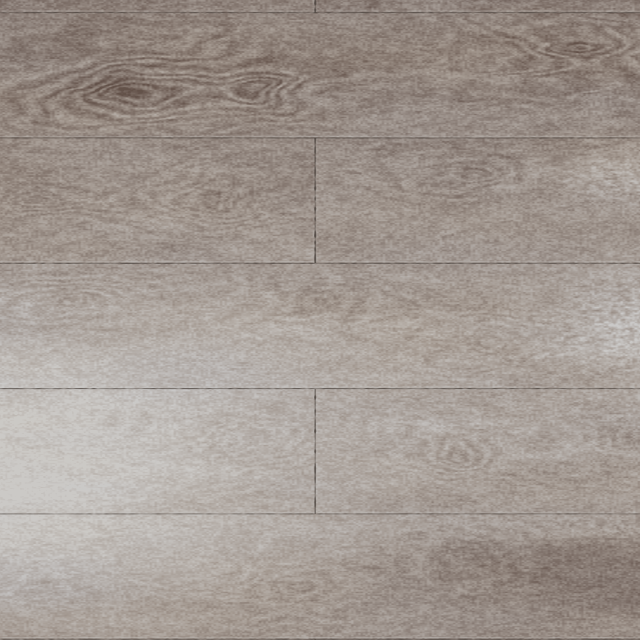
This texture is drawn by a Shadertoy shader. Its source:

```glsl
// Greyed oak floor: long horizontal boards, butt joints staggered every other row.
// Grain is drawn as contour lines of a stretched noise field raised around knots;
// soft window light washes over the boards and their thin bevelled seams.

#define BOARD_HEIGHT 0.1958
#define BOARD_LENGTH 1.03
#define FLOOR_OFFSET vec2(0.4925, 0.0012)
#define SEAM_HALF_WIDTH 0.0008
#define JOINT_HALF_WIDTH 0.0012
#define RING_DENSITY 5.5
#define KNOTS_PER_BOARD 3
#define FINE_GRAIN 0.30
#define DARK_OAK vec3(0.46, 0.40, 0.37)
#define MID_OAK vec3(0.64, 0.60, 0.57)
#define PALE_OAK vec3(0.78, 0.77, 0.76)
#define SEAM_COLOR vec3(0.31, 0.28, 0.26)

float hash(vec2 p) {
    vec3 q = fract(p.xyx * 0.1031);
    q += dot(q, q.yzx + 33.33);
    return fract((q.x + q.y) * q.z);
}

float noise(vec2 p) {
    vec2 cell = floor(p), f = fract(p);
    f = f * f * (3.0 - 2.0 * f);
    return mix(mix(hash(cell), hash(cell + vec2(1, 0)), f.x),
               mix(hash(cell + vec2(0, 1)), hash(cell + vec2(1, 1)), f.x), f.y);
}

float fbm(vec2 p) {
    float sum = 0.0, amplitude = 0.5;
    for (int i = 0; i < 4; i++) {
        sum += amplitude * noise(p);
        p = p * 2.03 + 17.1;
        amplitude *= 0.5;
    }
    return sum / 0.9375;
}

// Soft elliptical pool of light or shade
float pool(vec2 p, vec2 center, vec2 radius) {
    vec2 q = (p - center) / radius;
    return exp(-dot(q, q));
}

// Antialiased coverage of a line at distance d
float line(float d, float halfWidth, float pixel) {
    return clamp((halfWidth - abs(d)) / pixel + 0.5, 0.0, 1.0);
}

// Tone offset of one board's wood; p is local to the board
float woodGrain(vec2 p, vec2 board, float boldness) {
    vec2 shift = 37.0 * vec2(hash(board + 3.7), hash(board + 8.3)) + 50.0;
    vec2 warp = vec2(noise(p * vec2(14, 40) + shift), noise(p * vec2(18, 45) + shift + 9.0)) - 0.5;
    vec2 bent = p + warp * vec2(0.05, 0.014);
    float height = 1.4 * fbm(bent * vec2(3, 13) + shift);
    float figure = 0.2, core = 0.0;

    // Knots raise the field so that the rings close around them
    for (int i = 0; i < KNOTS_PER_BOARD; i++) {
        vec2 seed = board * 5.3 + float(i) * 11.7 + 20.0;
        vec2 center = vec2((float(i) + 0.2 + 0.6 * hash(seed)) * BOARD_LENGTH / float(KNOTS_PER_BOARD),
                           (0.35 + 0.4 * hash(seed + 2.1)) * BOARD_HEIGHT);
        float size = 0.75 + 0.5 * hash(seed + 4.9);
        vec2 q = (bent - center) / (size * vec2(0.085, 0.038));
        float r2 = dot(q, q), strength = 0.45 + 0.55 * hash(seed + 6.4);
        height += size * exp(-sqrt(r2 + 0.01));
        figure += strength * exp(-0.3 * r2);
        core += strength * exp(-4.0 * r2) + 0.25 * strength * exp(-0.4 * r2);
    }
    float rings = sin(6.2832 * RING_DENSITY * height);
    rings *= 0.4 + 1.2 * noise(p * vec2(60, 190) + shift);
    float streaks = fbm(p * vec2(3.5, 26) + shift) - 0.5;
    float fibres = noise(p * vec2(85, 310) + shift) - 0.5;
    float speckle = noise(p * vec2(270, 430) + shift) - 0.5;
    float pores = smoothstep(0.72, 0.95, noise(p * vec2(60, 240) + shift + 5.0));
    return boldness * (0.14 * rings * min(figure, 1.0) - 0.22 * core)
         + 0.28 * streaks + FINE_GRAIN * (0.6 * fibres + speckle) - 0.10 * pores;
}

void mainImage(out vec4 fragColor, in vec2 fragCoord) {
    vec2 uv = fragCoord / iResolution.xy;
    vec2 pixel = 1.0 / iResolution.xy;

    // Board layout: even rows slide by half a length
    float rowPos = (uv.y - FLOOR_OFFSET.y) / BOARD_HEIGHT;
    float row = floor(rowPos);
    float slide = FLOOR_OFFSET.x - 0.5 * BOARD_LENGTH * (1.0 - mod(row, 2.0));
    float along = (uv.x - slide) / BOARD_LENGTH;
    vec2 board = vec2(floor(along), row) + 10.0;
    vec2 local = vec2(fract(along) * BOARD_LENGTH, fract(rowPos) * BOARD_HEIGHT);

    // Light: broad window glow at the left, patchy glare at the right edge
    float glow = pool(uv, vec2(0.0, 0.24), vec2(0.48, 0.23));
    float glare = pool(uv, vec2(1.0, 0.72), vec2(0.13, 0.045))
                + pool(uv, vec2(1.0, 0.49), vec2(0.12, 0.08))
                + 0.6 * pool(uv, vec2(1.0, 0.18), vec2(0.15, 0.02));
    float tone = 0.27 + 0.32 * pool(uv, vec2(0.5, 0.41), vec2(3.0, 0.31)) + 0.56 * glow;
    tone -= 0.24 * pool(uv, vec2(1.0, 0.10), vec2(0.3, 0.07));
    tone += glare * (0.04 + 0.45 * noise(uv * vec2(150, 290)));
    tone += 0.05 * (hash(board + 1.3) - 0.5);

    // Boards higher up carry the boldest figure; glow washes it out
    float boldness = mix(0.7, 1.2, smoothstep(0.74, 0.82, uv.y)) * (1.0 - 0.5 * glow);
    tone += woodGrain(local, board, boldness) * (1.0 - 0.3 * glow);
    tone = clamp(tone, -0.2, 1.05);
    vec3 color = tone < 0.5 ? mix(DARK_OAK, MID_OAK, tone * 2.0) : mix(MID_OAK, PALE_OAK, tone * 2.0 - 1.0);
    color *= 1.0 + (fbm(uv * vec2(3, 12) + 4.0) - 0.5) * vec3(0.02, 0.0, -0.04);

    // Seams and joints: worn, broken dark gaps with a pale bevel alongside
    float seamIndex = floor(rowPos + 0.5);
    float seam = (rowPos - seamIndex) * BOARD_HEIGHT;
    float joint = min(local.x, BOARD_LENGTH - local.x);
    float wear = 0.35 + 0.65 * noise(vec2(uv.x * 150.0, seamIndex * 7.0));
    float seamDepth = (0.6 + 0.4 * hash(vec2(seamIndex, 6.0))) * wear;
    float chips = noise(vec2(3.0, uv.y * 190.0));
    float bevel = max(line(seam - 0.0026, 0.0009, pixel.y) * wear, 0.6 * chips * line(joint - 0.003, 0.0009, pixel.x));
    color = mix(color, PALE_OAK, 0.45 * bevel);
    color = mix(color, SEAM_COLOR, seamDepth * line(seam, SEAM_HALF_WIDTH, pixel.y));
    color = mix(color, SEAM_COLOR, (0.45 + 0.5 * chips) * line(joint, JOINT_HALF_WIDTH * (0.6 + 0.7 * chips), pixel.x));
    fragColor = vec4(color, 1.0);
}
```
